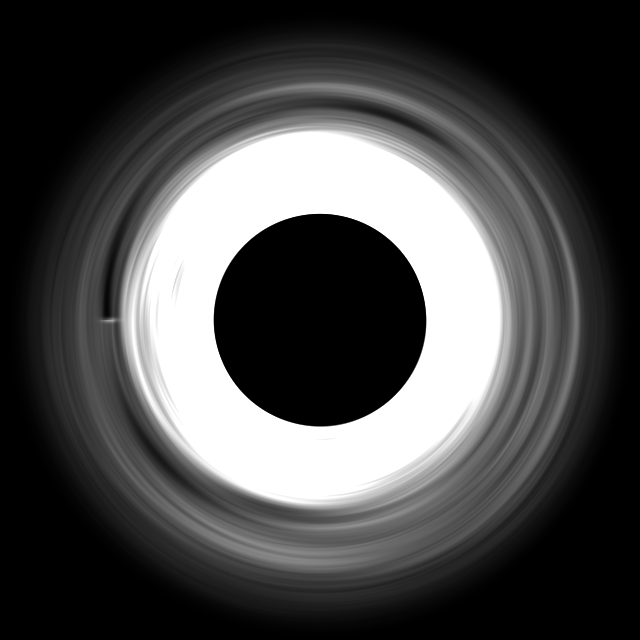
Give the GLSL for this background, as a Shadertoy shader.

```glsl
// Draws a glowing monochrome accretion disk of fine circular streaks around a black hole.
#define HOLE_RADIUS 0.333
#define GLOW_RADIUS 0.60
#define DISK_FADE_START 0.69
#define DISK_RADIUS 0.985
#define DISK_LEVEL 0.36
#define CORE_GAIN 0.85
#define STREAK_CONTRAST 1.5
#define STREAK_OCTAVES 5
#define RING_DENSITY 11.0

const float PI = 3.14159;
const float TAU = 6.28318;

float hash(vec2 p) {
    return fract(sin(dot(p, vec2(127.1, 311.7))) * 43758.5453);
}

// Smooth noise around one ring, shifted so neighbouring rings do not line up
float ringNoise(float row, float turn, float cells) {
    float x = fract(turn + hash(vec2(row, cells))) * cells;
    float cell = floor(x);
    float next = mod(cell + 1.0, cells);
    return mix(hash(vec2(cell, row)), hash(vec2(next, row)), smoothstep(0.0, 1.0, x - cell));
}

// Layered rings: each octave is finer across the radius
float streaks(float radius, float angle) {
    float sum = 0.0, total = 0.0, weight = 1.0, density = RING_DENSITY;
    float turn = angle / TAU;
    for (int i = 0; i < STREAK_OCTAVES; i++) {
        float octave = float(i);
        float cells = 5.0 + 3.0 * octave;
        float drift = 0.012 * sin(angle + 1.7 * octave);
        float y = (radius + drift) * density + 100.0 * octave;
        float row = floor(y);
        float blend = smoothstep(0.0, 1.0, y - row);
        sum += weight * mix(ringNoise(row, turn, cells), ringNoise(row + 1.0, turn, cells), blend);
        total += weight;
        weight *= 0.85;
        density *= 2.0;
    }
    return sum / total;
}

// Soft curved stroke centred on a given angle and radius
float arc(float r, float a, float angle, float radius, float span, float width) {
    float along = (mod(a - angle + PI, TAU) - PI) / span;
    float across = (r - radius) / width;
    return exp(-along * along - across * across);
}

void mainImage(out vec4 fragColor, in vec2 fragCoord) {
    float shortSide = min(iResolution.x, iResolution.y);
    vec2 p = (2.0 * fragCoord - iResolution.xy) / shortSide;
    float r = length(p);
    float a = atan(p.y, p.x);
    float side = cos(a), height = sin(a);

    // Grey outer disk
    float diskLevel = DISK_LEVEL + 0.06 * side - 0.03 * height;
    float disk = diskLevel * (1.0 - smoothstep(DISK_FADE_START, DISK_RADIUS, r + 0.015 * height));

    // White core: crisp edge on the left, wide falloff on the right
    float edge = GLOW_RADIUS - 0.02 * side + 0.025 * height;
    float softness = 0.06 + 0.045 * side;
    float core = 1.0 - smoothstep(edge - softness, edge + softness, r);
    float tone = mix(disk, 0.95, core);
    tone *= 1.0 + CORE_GAIN * (1.0 - smoothstep(0.42, 0.61, r));

    // Fine streaks
    tone *= max(0.0, 1.0 + STREAK_CONTRAST * (streaks(r, a) - 0.5));

    // Dark gaps
    float gap = 0.9 * step(0.0, p.y) * arc(r, a, PI, 0.665 + 0.04 * (PI - a), 0.75, 0.018);
    gap += 0.75 * arc(r, a, -2.45, 0.662, 0.42, 0.025);
    gap += 0.70 * arc(r, a, 1.22, 0.675, 0.42, 0.020);
    gap += 0.50 * arc(r, a, -0.22, 0.685, 0.55, 0.014);
    gap += 0.45 * arc(r, a, -1.85, 0.605, 0.35, 0.018);
    tone *= 1.0 - min(gap, 0.95);

    // Bright bands
    tone += 0.20 * arc(r, a, 1.50, 0.727, 0.45, 0.018);
    tone += 0.24 * arc(r, a, -0.05, 0.800, 0.65, 0.018);
    tone += 0.20 * arc(r, a, -1.50, 0.650, 0.40, 0.010);
    tone += 0.13 * arc(r, a, -1.60, 0.745, 0.60, 0.035);

    // Small glint on the left rim
    tone += 0.35 * arc(r, a, PI, 0.655, 0.012, 0.025);

    // Hole with a smooth rim
    float pixel = 2.0 / shortSide;
    tone *= smoothstep(HOLE_RADIUS - pixel, HOLE_RADIUS + pixel, r);
    fragColor = vec4(vec3(clamp(tone, 0.0, 1.0)), 1.0);
}
```
